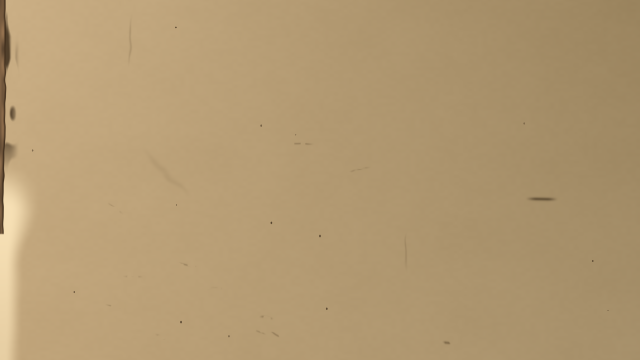
Reproduce this texture procedurally as a Shadertoy shader.

```glsl
const vec3 WALL_LIT    = vec3(0.775, 0.665, 0.500);
const vec3 WALL_SHADE  = vec3(0.628, 0.540, 0.392);
const vec3 SUN_COLOR   = vec3(0.965, 0.875, 0.705);
const vec3 STRIP_COLOR = vec3(0.470, 0.360, 0.250);
const vec3 GRIME_COLOR = vec3(0.200, 0.140, 0.080);
const vec3 SCUFF_COLOR = vec3(0.400, 0.320, 0.210);
const float CORNER_TILT = 0.045;   // brightness twist between the corners
const float MOTTLE      = 0.016;   // strength of the soft blotches
const float GRAIN       = 0.008;   // strength of the fine grain
const float STRIP_WIDTH = 0.016;
const float STRIP_END   = 0.350;
const int SPECKS = 14;
const int SCUFFS = 12;
const vec2 DASH_CENTER = vec2(1.505, 0.447);

float hash(vec2 p) {
    vec3 q = fract(vec3(p.xyx) * 0.1031);
    q += dot(q, q.yzx + 33.33);
    return fract((q.x + q.y) * q.z);
}

vec2 hash2(float n) {
    return vec2(hash(vec2(n, 3.7)), hash(vec2(n, 19.1)));
}

float noise(vec2 p) {
    vec2 cell = floor(p), f = fract(p);
    f = f * f * (3.0 - 2.0 * f);
    float low  = mix(hash(cell), hash(cell + vec2(1, 0)), f.x);
    float high = mix(hash(cell + vec2(0, 1)), hash(cell + vec2(1, 1)), f.x);
    return mix(low, high, f.y);
}

float fbm(vec2 p) {
    float sum = 0.0, amp = 0.5;
    for (int i = 0; i < 4; i++) {
        sum += amp * noise(p);
        p = p * 2.03 + 17.3;
        amp *= 0.5;
    }
    return sum;
}

// Soft stroke, tapered to its ends
float stroke(vec2 p, vec2 center, float angle, vec2 size) {
    vec2 d = p - center;
    float c = cos(angle), s = sin(angle);
    d = vec2(c * d.x + s * d.y, c * d.y - s * d.x) / size;
    return exp(-d.y * d.y) * (1.0 - smoothstep(0.3, 1.0, abs(d.x)));
}

// Painted wall: falling light, blotches and grain
vec3 wall(vec2 p, vec2 uv) {
    vec3 color = mix(WALL_LIT, WALL_SHADE, uv.x);
    color += CORNER_TILT * (uv.y - 0.5) * (1.0 - 2.0 * uv.x);
    color += MOTTLE * (fbm(p * vec2(7.0, 9.0)) - 0.47);
    color += GRAIN * (noise(p * vec2(75.0, 100.0)) - 0.5);
    return color;
}

// Sunlight along the left edge, wider at its top
float sunlight(vec2 p) {
    float lobe = smoothstep(0.26, 0.43, p.y);
    float width = mix(0.058, 0.112, lobe) + 0.012 * (noise(p * 9.0) - 0.5);
    float beam = 1.0 - smoothstep(width * 0.25, width * 1.08, p.x);
    float top = 1.0 - smoothstep(0.43, 0.57, p.y + 0.4 * p.x);
    return beam * top * mix(0.72, 1.0, smoothstep(0.0, 0.40, p.y));
}

// Small dark points
float specks(vec2 p) {
    float mask = 0.0;
    for (int i = 0; i < SPECKS; i++) {
        float n = float(i) + 1.0;
        vec2 center = hash2(n) * vec2(1.68, 0.96) + vec2(0.08, 0.02);
        float radius = mix(0.0018, 0.0042, hash(vec2(n, 41.0)));
        float dist = length((p - center) * vec2(1.0, 0.75));
        float strength = mix(0.25, 0.75, hash(vec2(n, 57.0)));
        mask = max(mask, strength * (1.0 - smoothstep(0.2 * radius, radius, dist)));
    }
    return mask;
}

// Faint broken scratches, mostly in the lower left
float scuffs(vec2 p) {
    float mask = 0.0, breakup = smoothstep(0.30, 0.68, noise(p * 95.0));
    vec2 bent = p + 0.012 * (vec2(noise(p * 30.0), noise(p * 30.0 + 50.0)) - 0.5);
    for (int i = 0; i < SCUFFS; i++) {
        float n = float(i) + 80.0;
        vec2 r = hash2(n);
        vec2 center = vec2(0.20 + 1.1 * r.x, 0.05 + 0.60 * r.y * r.y);
        float angle = mix(-0.7, 0.3, hash(vec2(n, 7.0)));
        vec2 size = vec2(mix(0.015, 0.042, r.y), 0.0028);
        mask += stroke(bent, center, angle, size) * mix(0.15, 0.6, hash(vec2(n, 5.0)));
    }
    float tall = stroke(bent, vec2(1.128, 0.30), 1.57, vec2(0.06, 0.003));
    tall += stroke(bent, vec2(0.36, 0.89), 1.52, vec2(0.08, 0.003));
    float swirl = stroke(bent, vec2(0.46, 0.52), -0.75, vec2(0.11, 0.008));
    return mask * breakup + 0.20 * tall + 0.10 * swirl;
}

void mainImage(out vec4 fragColor, in vec2 fragCoord) {
    vec2 uv = fragCoord / iResolution.xy;
    vec2 p = fragCoord / iResolution.y;

    vec3 color = wall(p, uv);
    color = mix(color, SUN_COLOR, sunlight(p));
    color = mix(color, SCUFF_COLOR, min(scuffs(p), 0.8));
    color = mix(color, GRIME_COLOR, specks(p));

    // Single smeared dash on the right
    float dash = stroke(p, DASH_CENTER, -0.02, vec2(0.048, 0.0045));
    color = mix(color, SCUFF_COLOR * 0.8, 0.75 * dash);

    // Grime beside the strip, in separate patches
    float patches = smoothstep(0.54, 0.82, noise(p * vec2(55.0, 19.0) + 4.0));
    float nearEdge = 1.0 - smoothstep(0.025, 0.056, p.x);
    float upper = smoothstep(0.50, 0.66, p.y);
    color = mix(color, GRIME_COLOR, 0.8 * patches * nearEdge * upper);

    // Worn strip with a dark rim, tapering downwards
    float width = STRIP_WIDTH * mix(0.6, 1.0, smoothstep(STRIP_END, 0.75, p.y));
    width += 0.003 * (noise(vec2(3.0, p.y * 45.0)) - 0.5);
    float strip = 1.0 - smoothstep(width - 0.002, width + 0.002, p.x);
    strip *= smoothstep(STRIP_END - 0.003, STRIP_END + 0.003, p.y);
    float rim = smoothstep(width - 0.007, width - 0.001, p.x);
    float wear = 0.75 + 0.5 * noise(p * vec2(120.0, 22.0));
    vec3 stripColor = mix(STRIP_COLOR * wear, GRIME_COLOR, 0.75 * rim);
    color = mix(color, stripColor, strip);

    fragColor = vec4(clamp(color, 0.0, 1.0), 1.0);
}
```
